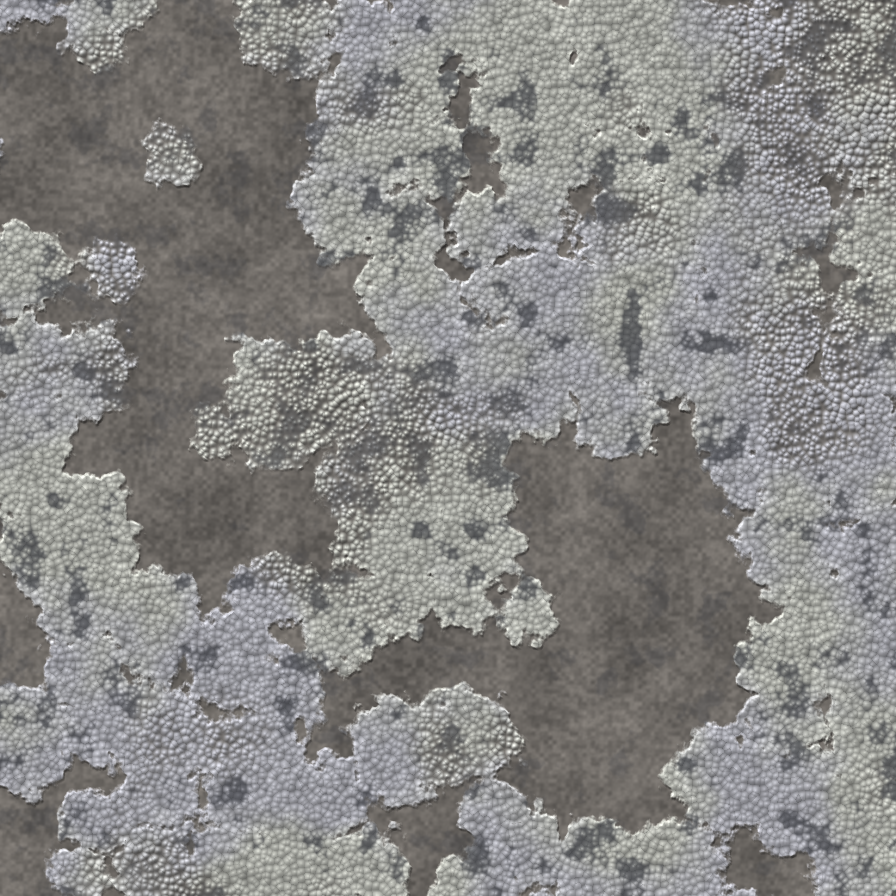
This texture is drawn by a Shadertoy shader. Its source:

```glsl
// Weathered brown-grey rock overgrown with crusty, granular grey lichen rosettes.
#define ROSETTES 14.0    // lichen discs across the canvas
#define GRAINS 145.0     // lichen granules across the canvas
#define BARE 0.46        // higher leaves more bare rock
#define RELIEF 0.62      // strength of the directional light
#define PITS 0.62        // darkness of the crevices
#define LIGHT_STEP vec2(-0.0012, 0.0026)
#define LICHEN vec3(0.635, 0.640, 0.615)
#define LILAC vec3(0.600, 0.602, 0.628)
#define ROCK vec3(0.425, 0.408, 0.390)
#define SHADOW vec3(0.215, 0.222, 0.245)

float hash(vec2 p) {
    return fract(sin(dot(p, vec2(127.1, 311.7))) * 43758.5);
}

vec2 hash2(vec2 p) {
    return vec2(hash(p), hash(p + 41.3));
}

float noise(vec2 p) {
    vec2 i = floor(p), f = fract(p);
    f = f * f * (3.0 - 2.0 * f);
    return mix(mix(hash(i), hash(i + vec2(1, 0)), f.x),
               mix(hash(i + vec2(0, 1)), hash(i + vec2(1, 1)), f.x), f.y);
}

// Four octaves, turned between steps to hide the grid; range 0 to 1
float fbm(vec2 p) {
    float sum = 0.0, amp = 0.5;
    for (int k = 0; k < 4; k++) {
        sum += amp * noise(p);
        p = mat2(1.6, 1.2, -1.2, 1.6) * p + 5.7;
        amp *= 0.5;
    }
    return sum / 0.9375;
}

// Granules: x = dome height, y = random tint of the nearest one
vec2 granules(vec2 p) {
    vec2 cell = floor(p), nearest = cell;
    float dist = 2.0;
    for (int y = -1; y <= 1; y++)
    for (int x = -1; x <= 1; x++) {
        vec2 c = cell + vec2(x, y);
        float d = length(c + hash2(c) - p);
        if (d < dist) { dist = d; nearest = c; }
    }
    return vec2(max(1.0 - dist, 0.0), hash(nearest + 17.0));
}

// Union of scattered discs: positive inside the lichen, in disc cells
float rosettes(vec2 p) {
    p *= ROSETTES;
    vec2 cell = floor(p);
    float inside = -1.0;
    for (int y = -1; y <= 1; y++)
    for (int x = -1; x <= 1; x++) {
        vec2 c = cell + vec2(x, y);
        bool grows = fbm(c / ROSETTES * 4.6 + 3.1) > BARE;
        bool loner = hash(c + 71.0) > 0.93;
        if (grows || loner) {
            float radius = grows ? mix(0.52, 0.9, hash(c + 9.0)) : 0.45;
            vec2 centre = c + 0.2 + 0.6 * hash2(c + 23.0);
            inside = max(inside, radius - length(p - centre));
        }
    }
    return inside;
}

// x = height, y = lichen cover, z = distance inside the rim, w = clump height
vec4 surface(vec2 p, float grain) {
    vec2 warp = vec2(fbm(p * 24.0), fbm(p * 24.0 + 31.0)) - 0.5;
    float clumps = fbm(p * 34.0 + 11.0);
    float rim = rosettes(p + 0.035 * warp) + 0.5 * (fbm(p * 75.0) - 0.5);
    float worn = smoothstep(0.5, 0.68, fbm(p * 5.5 + 50.0));
    float cover = smoothstep(-0.05, 0.07, rim);
    cover *= mix(1.0, smoothstep(0.3, 0.75, 0.5 * clumps + 0.5 * grain), 0.8 * worn);
    float rockHeight = 0.75 * fbm(p * 48.0 + 80.0);
    float lichenHeight = 0.35 + 0.85 * clumps + 0.4 * grain;
    return vec4(mix(rockHeight, lichenHeight, cover), cover, rim, clumps);
}

void mainImage(out vec4 fragColor, in vec2 fragCoord) {
    vec2 p = fragCoord / iResolution.y;
    vec2 grain = granules(p * GRAINS);
    vec2 lit = p + LIGHT_STEP;
    vec4 s = surface(p, grain.x);
    float slope = s.x - surface(lit, granules(lit * GRAINS).x).x;

    // Bare rock: mottled, finely gritty
    float grit = noise(p * 210.0 + 4.0);
    vec3 rock = ROCK * (0.66 + 0.42 * fbm(p * 20.0 + 60.0) + 0.26 * grit);

    // Lichen: tinted granules with a paler growing rim
    vec3 lichen = mix(LICHEN, LILAC, smoothstep(0.38, 0.66, fbm(p * 7.0 + 20.0)));
    lichen *= 0.72 + 0.34 * grain.x + 0.18 * grain.y;
    lichen *= 0.97 + 0.1 * (1.0 - smoothstep(0.05, 0.3, s.z));

    // Light from above, then dark crevices between clumps
    vec3 col = mix(rock, lichen, s.y);
    col *= 1.0 + RELIEF * clamp(slope, -0.8, 0.5);
    float pit = 1.0 - smoothstep(0.24, 0.43, s.w + 0.12 * (grain.x - 0.5));
    col = mix(col, SHADOW, PITS * pit * mix(0.45, 1.0, s.y));

    fragColor = vec4(clamp(col, 0.0, 1.0), 1.0);
}
```
